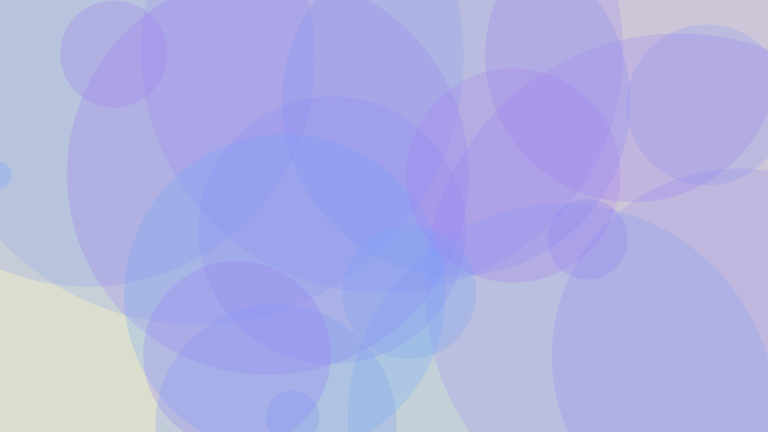
Write a WebGL 1 fragment shader that draws this background.

```glsl
precision highp float;
// Translucent pastel discs overlapping on a flat cream ground.
// Centres follow an additive low-discrepancy sequence, radii shrink linearly,
// and discs slide along an edge where needed to leave the lower-left corner open.
uniform vec2 u_resolution;

const int DISC_COUNT = 20;
const float LARGEST_RADIUS = 0.62;
const float OPEN_CORNER = 0.36;
const vec3 CREAM = vec3(0.86, 0.87, 0.81);

// Sine-free hash of one number, in 0..1
float hash(float n) {
    n = fract(n * 0.1031);
    n *= n + 33.33;
    n *= n + n;
    return fract(n);
}

// Azure, blue, violet and pink blended along 0..1
vec3 tint(float hue) {
    vec3 azure = vec3(0.42, 0.67, 0.98);
    vec3 blue = vec3(0.50, 0.57, 0.96);
    vec3 violet = vec3(0.58, 0.48, 0.97);
    vec3 pink = vec3(0.66, 0.46, 0.95);
    float t = hue * 3.0;
    vec3 color = mix(azure, blue, clamp(t, 0.0, 1.0));
    color = mix(color, violet, clamp(t - 1.0, 0.0, 1.0));
    return mix(color, pink, clamp(t - 2.0, 0.0, 1.0));
}

// Evenly spread centre with slight jitter, in units of canvas height
vec2 discCenter(float id, float aspect) {
    vec2 spread = fract(vec2(0.26, 0.76) + id * vec2(0.618, 0.57));
    vec2 jitter = vec2(hash(id + 11.0), hash(id + 47.0)) - 0.5;
    return spread * vec2(aspect, 1.0) + 0.04 * jitter;
}

// Slides a disc along its longer axis until it clears the corner at the origin
vec2 clearCorner(vec2 center, float radius) {
    float reach = radius + OPEN_CORNER;
    vec2 needed = sqrt(max(reach * reach - center.yx * center.yx, 0.0));
    return center.x > center.y
        ? vec2(max(center.x, needed.x), center.y)
        : vec2(center.x, max(center.y, needed.y));
}

// Antialiased disc coverage
float disc(vec2 p, vec2 center, float radius, float pixel) {
    return clamp(0.5 - (length(p - center) - radius) / pixel, 0.0, 1.0);
}

void main() {
    float pixel = 1.0 / u_resolution.y;
    vec2 p = gl_FragCoord.xy * pixel;
    float aspect = u_resolution.x * pixel;
    vec3 color = CREAM;

    // Layer the discs from largest and faintest to smallest and strongest
    for (int i = 0; i < DISC_COUNT; i++) {
        float id = float(i);
        float rank = id / float(DISC_COUNT);
        float radius = LARGEST_RADIUS * (1.0 - rank);
        vec2 center = clearCorner(discCenter(id, aspect), radius);
        float hue = fract(0.18 + 0.73 * id) + 0.1 * (hash(id + 5.0) - 0.5);
        float opacity = 0.18 + 0.06 * hash(id + 83.0) + 0.07 * rank;
        color = mix(color, tint(hue), opacity * disc(p, center, radius, pixel));
    }

    gl_FragColor = vec4(color, 1.0);
}
```
